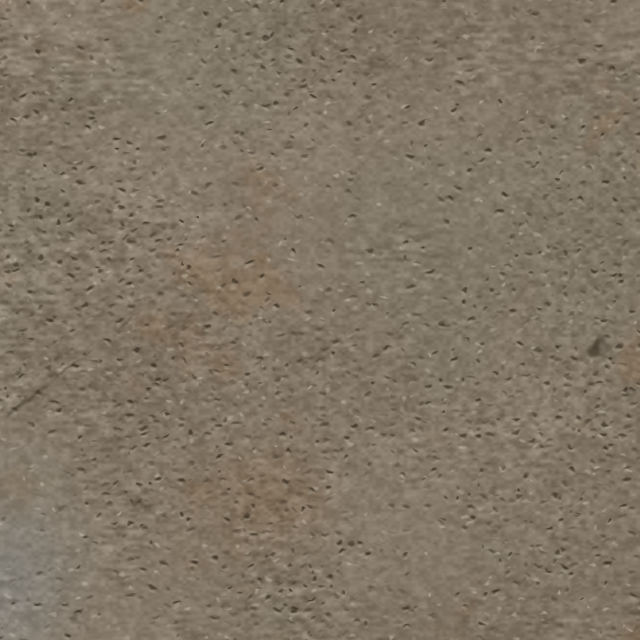
Write a WebGL 2 fragment shader that draws this texture.

```glsl
#version 300 es
precision highp float;

uniform vec2 u_resolution;
out vec4 fragColor;

#define STONE vec3(0.508, 0.460, 0.397)
#define PIT_COLOR vec3(0.225, 0.190, 0.140)
#define CHIP_COLOR vec3(0.730, 0.700, 0.640)
#define RUST_COLOR vec3(0.520, 0.415, 0.300)
#define COOL_COLOR vec3(0.500, 0.473, 0.412)
#define HAZE_COLOR vec3(0.540, 0.550, 0.550)
#define GRAIN_CONTRAST 0.155
#define STREAK_CONTRAST 0.13
#define PIT_CELLS 62.0
#define CHIP_CELLS 52.0

// Integer hash giving two values in 0..1
vec2 hash2(vec2 cell, float seed) {
    uvec3 q = uvec3(ivec3(vec3(cell, seed)) + 4096);
    q = q * 1664525u + 1013904223u;
    q.x += q.y * q.z; q.y += q.z * q.x; q.z += q.x * q.y;
    q ^= q >> 16u;
    q.x += q.y * q.z; q.y += q.z * q.x;
    return vec2(q.xy >> 8u) / 16777216.0;
}

float noise(vec2 p, float seed) {
    vec2 i = floor(p), f = fract(p);
    f = f * f * (3.0 - 2.0 * f);
    float low = mix(hash2(i, seed).x, hash2(i + vec2(1, 0), seed).x, f.x);
    float high = mix(hash2(i + vec2(0, 1), seed).x, hash2(i + vec2(1, 1), seed).x, f.x);
    return mix(low, high, f.y);
}

float fbm(vec2 p, float seed) {
    float sum = 0.0, amp = 0.5;
    for (int k = 0; k < 4; k++) {
        sum += amp * noise(p, seed + float(k));
        p = mat2(0.8, 0.6, -0.6, 0.8) * p * 2.03 + 7.1;
        amp *= 0.5;
    }
    return sum / 0.9375;
}

// Soft, slightly tilted ellipses, one per occupied cell; radius is in canvas units
float specks(vec2 p, float cells, vec2 radius, float chance, float seed) {
    vec2 base = floor(p * cells);
    float cover = 0.0;
    for (int y = -1; y <= 1; y++)
    for (int x = -1; x <= 1; x++) {
        vec2 cell = base + vec2(x, y);
        vec2 pick = hash2(cell, seed);
        if (pick.x > chance) continue;
        vec2 jitter = hash2(cell, seed + 1.0);
        vec2 shape = hash2(cell, seed + 2.0);
        vec2 d = p - (cell + jitter) / cells;
        d.y += d.x * (shape.y - 0.5) * 0.7;
        vec2 size = radius * vec2(mix(0.5, 1.25, shape.x), mix(0.7, 1.1, jitter.x));
        float strength = mix(0.15, 1.0, pick.y * pick.y);
        cover = max(cover, strength * (1.0 - smoothstep(0.2, 1.3, length(d / size))));
    }
    return cover;
}

// Tapering, broken hairline between two ends
float crack(vec2 p, vec2 a, vec2 b, float width) {
    p.y += 0.026 * (fbm(p * 24.0, 60.0) - 0.5);
    vec2 ab = b - a;
    float t = clamp(dot(p - a, ab) / dot(ab, ab), 0.0, 1.0);
    float d = length(p - a - ab * t);
    float w = width * mix(1.0, 0.4, t);
    float gaps = smoothstep(0.2, 0.65, noise(p * 45.0, 65.0));
    return (1.0 - smoothstep(0.1 * w, 1.5 * w, d)) * mix(1.0, 0.15, sqrt(t)) * gaps;
}

void main() {
    vec2 uv = gl_FragCoord.xy / u_resolution.y;

    // Broad stains and tonal drift
    vec3 color = STONE + 0.085 * (fbm(uv * 5.0, 3.0) - 0.5);
    color = mix(color, COOL_COLOR, 0.6 * smoothstep(0.35, 0.75, fbm(uv * 3.2, 10.0)));
    float rust = 0.4 * smoothstep(0.62, 0.85, fbm(uv * 9.0, 20.0));
    vec2 stain = (uv - vec2(0.40, 0.21)) / vec2(0.13, 0.10);
    stain += 0.9 * (fbm(uv * 9.0, 25.0) - 0.5);
    rust = max(rust, 0.36 * exp(-1.4 * dot(stain, stain)));
    color = mix(color, RUST_COLOR, rust);
    vec2 corner = (uv - vec2(0.0, 0.09)) / vec2(0.10, 0.15);
    color = mix(color, HAZE_COLOR, 0.5 * exp(-dot(corner, corner)));

    // Gritty grain and short horizontal streaks in patches
    float grain = 0.55 * noise(uv * vec2(88.0, 125.0), 30.0)
                + 0.45 * noise(uv * vec2(165.0, 205.0) + 0.4, 31.0) - 0.5;
    float rough = fbm(uv * 4.5, 35.0);
    color += GRAIN_CONTRAST * mix(0.6, 1.2, rough) * grain;
    float streak = noise(uv * vec2(48.0, 165.0), 40.0) - 0.5;
    color += STREAK_CONTRAST * smoothstep(0.42, 0.72, fbm(uv * 6.5, 42.0)) * streak;

    // Ragged pits with a pale lower rim, and scattered pale chips
    vec2 warp = vec2(noise(uv * 140.0, 82.0), noise(uv * 140.0, 83.0)) - 0.5;
    vec2 ragged = uv + 0.0045 * warp;
    float chance = mix(0.2, 0.75, smoothstep(0.3, 0.7, rough));
    vec2 pitSize = vec2(0.0066, 0.0036);
    float rim = specks(ragged + vec2(0.001, 0.0060), PIT_CELLS, pitSize, chance, 50.0);
    float pit = specks(ragged, PIT_CELLS, pitSize, chance, 50.0);
    float chip = specks(ragged, CHIP_CELLS, vec2(0.0060, 0.0037), 0.45, 70.0);
    color = mix(color, CHIP_COLOR, max(0.35 * rim, 0.65 * chip));
    color = mix(color, PIT_COLOR, 0.82 * pit);

    // Sparse ragged blotches and a crack at the left edge
    warp = vec2(noise(uv * 65.0, 80.0), noise(uv * 65.0, 81.0)) - 0.5;
    float blotch = specks(uv + 0.024 * warp, 5.0, vec2(0.022, 0.013), 0.28, 90.0);
    color = mix(color, PIT_COLOR, 0.7 * blotch);
    float line = crack(uv, vec2(-0.01, 0.335), vec2(0.22, 0.51), 0.0042);
    color = mix(color, PIT_COLOR, 0.85 * line);

    fragColor = vec4(clamp(color, 0.0, 1.0), 1.0);
}
```
